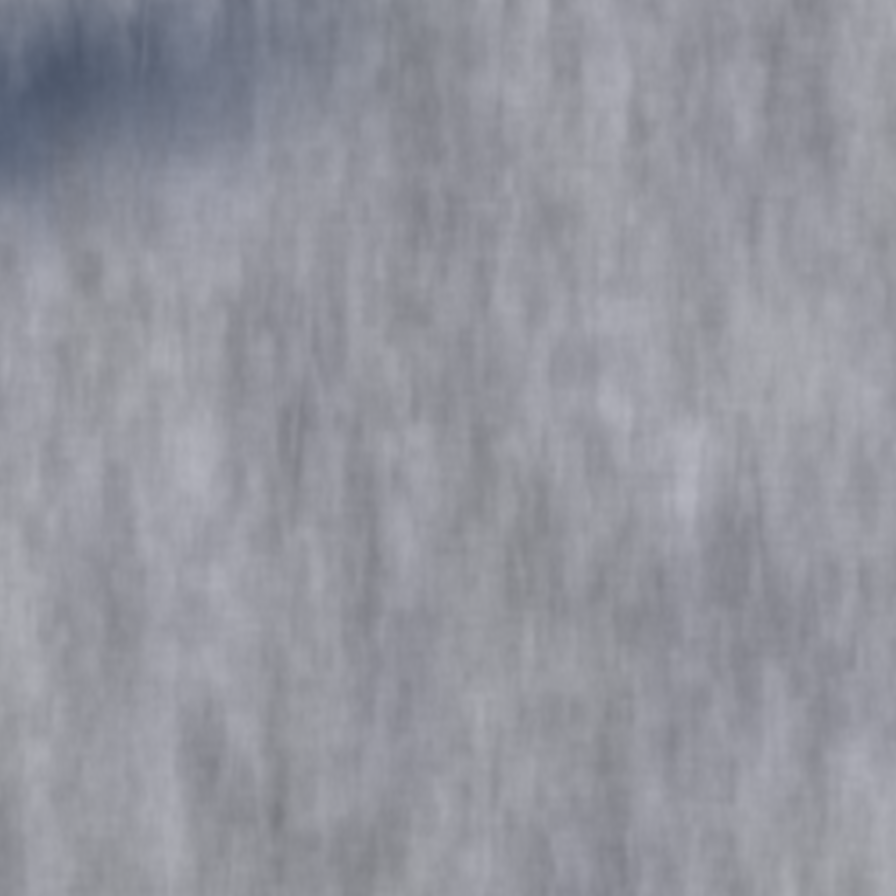
This texture is drawn by a three.js fragment shader. Its source:

```glsl
// Draws soft, weathered grey metal with blurred vertical streaks and a blue shadow in the top left corner.
varying vec2 vUv;

const vec3 BASE_GREY = vec3(0.596, 0.600, 0.630);
const vec3 SHADOW_BLUE = vec3(0.305, 0.345, 0.425);
const vec3 LAVENDER_TINT = vec3(0.0, -0.003, 0.014);

float hash(vec2 cell, float seed) {
  vec3 p = fract(vec3(cell.xyx + seed * 7.31) * vec3(0.1031, 0.1030, 0.0973));
  p += dot(p, p.yzx + 33.33);
  return fract((p.x + p.y) * p.z);
}

// Smooth value noise centred on zero.
float noise(vec2 p, float seed) {
  vec2 cell = floor(p);
  vec2 f = fract(p);
  vec2 w = f * f * f * (f * (f * 6.0 - 15.0) + 10.0);
  float low = mix(hash(cell, seed), hash(cell + vec2(1.0, 0.0), seed), w.x);
  float high = mix(hash(cell + vec2(0.0, 1.0), seed), hash(cell + vec2(1.0), seed), w.x);
  return mix(low, high, w.y) - 0.5;
}

// Layered noise; each octave is finer and weaker.
float fbm(vec2 p, float seed) {
  float sum = 0.0;
  float amplitude = 1.0;
  for (int i = 0; i < 4; i++) {
    sum += amplitude * noise(p, seed + float(i));
    p = mat2(1.9, 0.12, -0.12, 1.9) * p + 5.7;
    amplitude *= 0.6;
  }
  return sum;
}

// Vertical streaks of the given cell counts, with ragged, wandering edges.
float streaks(vec2 uv, vec2 cells, float seed) {
  float sway = 0.010 * noise(uv * vec2(9.0, 6.0), seed + 20.0)
    + 0.012 * noise(uv * vec2(40.0, 34.0), seed + 25.0);
  float stagger = 0.15 * noise(uv * vec2(cells.x * 0.7, 2.0), seed + 30.0);
  return noise((uv + vec2(sway, stagger)) * cells, seed);
}

// Slanted soft band that fades towards the right.
float cornerShadow(vec2 uv, float wobble) {
  float offset = uv.y - (0.895 + 0.20 * uv.x) + wobble;
  float width = offset < 0.0 ? 0.12 : 0.14;
  float fade = 1.0 - smoothstep(-0.05, 0.65, uv.x);
  return fade * exp(-offset * offset / (width * width));
}

void main() {
  // Brightness from broad clouds, streaks and blotches
  float broad = noise(vUv * vec2(6.0, 3.5), 1.0);
  float wide = streaks(vUv, vec2(22.0, 6.0), 2.0);
  float narrow = streaks(vUv, vec2(58.0, 12.0), 3.0);
  float blotches = fbm(vUv * vec2(30.0, 20.0), 4.0);
  float fibres = noise(vUv * vec2(125.0, 34.0), 9.0);
  float crossGrain = noise(vUv * vec2(40.0, 130.0), 10.0);
  float tone = 0.068 * broad + 0.080 * wide + 0.052 * narrow
    + 0.052 * blotches + 0.026 * fibres + 0.015 * crossGrain;

  // Cool tint in some patches
  float tint = noise(vUv * vec2(9.0, 5.0), 12.0) + 0.5 * wide;
  vec3 colour = BASE_GREY + tone + LAVENDER_TINT * tint;

  // Shadow with streaked edges
  float wobble = 0.035 * wide + 0.03 * narrow + 0.03 * broad;
  float shadow = cornerShadow(vUv, wobble);
  colour = mix(colour, SHADOW_BLUE + 0.6 * tone, shadow);

  gl_FragColor = vec4(colour, 1.0);
}
```
